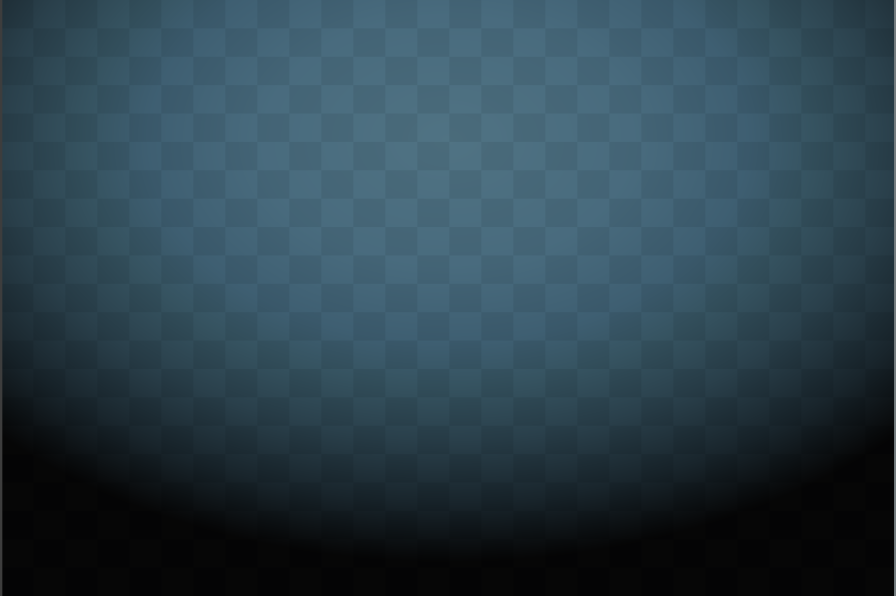
Reproduce this background procedurally as a Shadertoy shader.

```glsl
// A steel-blue elliptical glow fading to near black at the bottom,
// overlaid with a faint checkerboard and thin grey side rules.
// The glow is a ramp over elliptical distance; the checks are a signed product.
#define GLOW_CENTER vec2(0.500, 0.765)
#define GLOW_RADII vec2(0.700, 0.708)
#define CHECK_COUNT vec2(28.0, 21.0)
#define CHECK_SHIFT 0.0015
#define CHECK_CONTRAST 0.030
#define CHECK_FLOOR 0.002
#define LEFT_RULE_WIDTH 0.0026
#define RIGHT_RULE_WIDTH 0.0022

const vec3 CORE = vec3(0.302, 0.435, 0.498);
const vec3 STEEL = vec3(0.274, 0.405, 0.476);
const vec3 BLUE = vec3(0.235, 0.358, 0.430);
const vec3 TEAL = vec3(0.203, 0.315, 0.366);
const vec3 SLATE = vec3(0.158, 0.242, 0.285);
const vec3 DUSK = vec3(0.092, 0.138, 0.164);
const vec3 BLACK = vec3(0.020, 0.020, 0.021);
const vec3 LEFT_RULE = vec3(0.24);
const vec3 RIGHT_RULE = vec3(0.46, 0.49, 0.50);

// Linear progress of r from a to b.
float span(float a, float b, float r) {
    return clamp((r - a) / (b - a), 0.0, 1.0);
}

// Piecewise colour ramp from the core (0) to the rim (1).
vec3 glowRamp(float r) {
    vec3 color = mix(CORE, STEEL, span(0.00, 0.30, r));
    color = mix(color, BLUE, span(0.30, 0.48, r));
    color = mix(color, TEAL, span(0.48, 0.58, r));
    color = mix(color, SLATE, span(0.58, 0.71, r));
    color = mix(color, DUSK, span(0.71, 0.86, r));
    return mix(color, BLACK, span(0.86, 1.00, r));
}

// Square wave per axis, +1 on even cells and -1 on odd, softened over one pixel.
vec2 softSquare(vec2 cell, vec2 pixel) {
    vec2 edge = 0.5 - abs(fract(cell) - 0.5);
    vec2 parity = 1.0 - 2.0 * mod(floor(cell), 2.0);
    return parity * clamp(edge / (0.5 * pixel), 0.0, 1.0);
}

// Share of a pixel covered by a rule that begins at distance zero.
float ruleCoverage(float distanceIn, float width, float pixel) {
    return clamp((width - distanceIn) / pixel + 0.5, 0.0, 1.0);
}

void mainImage(out vec4 fragColor, in vec2 fragCoord) {
    vec2 uv = fragCoord / iResolution.xy;
    vec2 pixel = 1.0 / iResolution.xy;

    // Elliptical glow
    vec3 color = glowRamp(length((uv - GLOW_CENTER) / GLOW_RADII));

    // Checkerboard counted from the top left; even cells are darker
    vec2 cell = vec2(uv.x - CHECK_SHIFT, 1.0 - uv.y) * CHECK_COUNT;
    vec2 wave = softSquare(cell, CHECK_COUNT * pixel);
    color -= (CHECK_CONTRAST * color + CHECK_FLOOR) * wave.x * wave.y;

    // Thin vertical rules at both sides
    color = mix(color, LEFT_RULE, ruleCoverage(uv.x, LEFT_RULE_WIDTH, pixel.x));
    color = mix(color, RIGHT_RULE, ruleCoverage(1.0 - uv.x, RIGHT_RULE_WIDTH, pixel.x));

    fragColor = vec4(color, 1.0);
}
```
